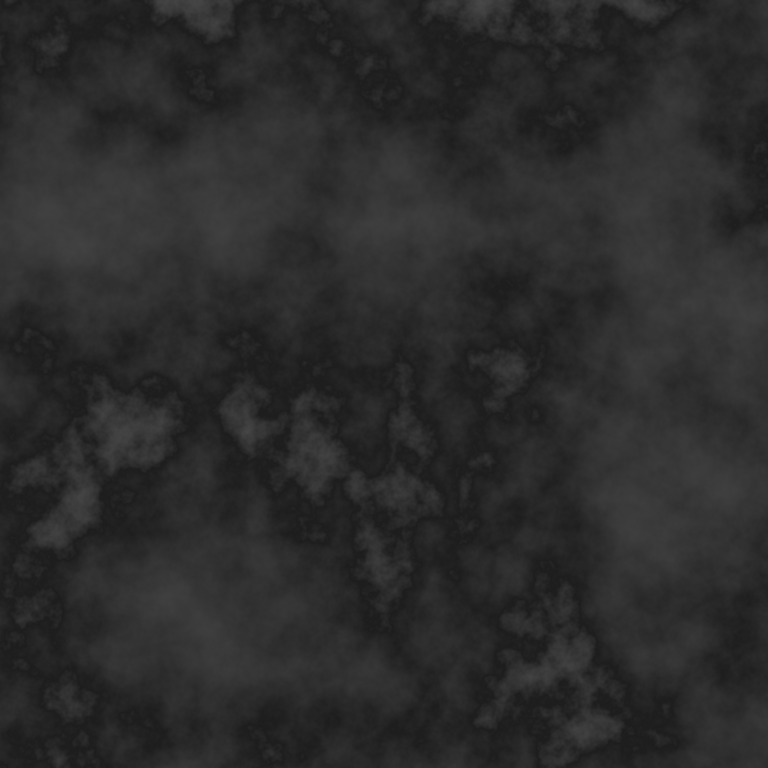
Write a Shadertoy shader that draws this texture.

```glsl
// Integer hash giving two values in 0..1
vec2 hash2(ivec2 cell) {
    uvec2 q = uvec2(cell) * uvec2(1597u, 3812u) + uvec2(7919u, 104729u);
    q = q * 1664525u + 1013904223u;
    q.x += q.y * 1664525u;
    q.y += q.x * 1664525u;
    q ^= q >> 16u;
    q.x += q.y * 1664525u;
    q.y += q.x * 1664525u;
    q ^= q >> 16u;
    return vec2(q & 65535u) / 65535.0;
}

// Dot product of a random unit gradient with the offset from its corner
float cornerSlope(ivec2 cell, vec2 offset) {
    float angle = 6.28319 * hash2(cell).x;
    return dot(vec2(cos(angle), sin(angle)), offset);
}

float gradientNoise(vec2 p) {
    ivec2 cell = ivec2(floor(p));
    vec2 f = fract(p);
    vec2 blend = f * f * f * (f * (f * 6.0 - 15.0) + 10.0);
    float low = mix(cornerSlope(cell, f),
                    cornerSlope(cell + ivec2(1, 0), f - vec2(1, 0)), blend.x);
    float high = mix(cornerSlope(cell + ivec2(0, 1), f - vec2(0, 1)),
                     cornerSlope(cell + ivec2(1, 1), f - vec2(1, 1)), blend.x);
    return mix(low, high, blend.y);
}

// Sum of octaves, each turned and doubled in frequency
float fbm(vec2 p, int octaves, float gain) {
    const mat2 turnAndDouble = mat2(1.6, 1.2, -1.2, 1.6);
    float sum = 0.0;
    float amplitude = 1.0;
    for (int i = 0; i < octaves; i++) {
        sum += amplitude * gradientNoise(p);
        p = turnAndDouble * p + vec2(17.3, 9.1);
        amplitude *= gain;
    }
    return sum;
}

// Signed cloud field, with softer detail where it is high
float cloudField(vec2 p, float scale, float bias) {
    float coarse = fbm(p, 2, 0.5);
    float detail = fbm(p * 4.0 + vec2(31.7, 5.9), 5, 0.62);
    float roughness = mix(0.56, 0.38, smoothstep(-0.2, 0.3, coarse));
    return bias + scale * (coarse + roughness * detail);
}

// Fold at zero: a rounded dark crease with a steeper negative side
float fold(float n, float negativeSlope, float creaseWidth) {
    float steep = n * mix(negativeSlope, 1.0, smoothstep(-creaseWidth, creaseWidth, n));
    return sqrt(steep * steep + creaseWidth * creaseWidth) - creaseWidth;
}

// Ease bright values toward a ceiling
float softLimit(float v, float ceiling) {
    return ceiling * tanh(v / ceiling);
}

void mainImage(out vec4 fragColor, in vec2 fragCoord) {
    const vec3 charcoal = vec3(0.115);
    vec2 uv = fragCoord / iResolution.y;

    float field = cloudField(uv * 3.2 + vec2(4.6, 11.2), 0.157, 0.045);
    float smoke = softLimit(fold(field, 2.2, 0.002), 0.2);

    fragColor = vec4(charcoal + smoke, 1.0);
}
```
